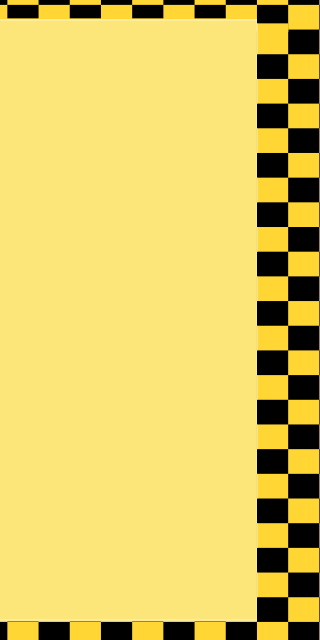
A Shadertoy shader for this background:

```glsl
// Pale yellow panel framed by a black and amber checkered border.

// Lengths are in canvas widths; the canvas is 1 wide and 2 high.
const vec3 AMBER = vec3(1.0, 0.84, 0.20);
const vec3 BLACK = vec3(0.0);
const vec3 CREAM = vec3(0.988, 0.902, 0.475);
const vec3 RIM = vec3(0.98, 0.96, 0.82);

const vec2 CELL = vec2(0.0975, 0.07713);
const vec2 CHECKER_ORIGIN = vec2(0.803, 0.0565);

// Boxes as (left, bottom, right, top); the left edge lies off the canvas.
const vec4 SILL_BOX = vec4(-1.0, 0.0575, 0.802, 1.9427);
const vec4 RIM_BOX = vec4(-1.0, 0.0605, 0.8045, 1.9397);
const vec4 PANEL_BOX = vec4(-1.0, 0.0638, 0.802, 1.9362);
const vec4 NOTCH_BOX = vec4(0.802, 1.9, 0.901, 1.927);

// Smooth coverage of an axis-aligned box.
float boxMask(vec2 p, vec4 box, float pixel) {
    vec2 inside = min(p - box.xy, box.zw - p);
    vec2 cover = clamp(inside / pixel + 0.5, 0.0, 1.0);
    return cover.x * cover.y;
}

// Square waves alternating between +1 and -1 in each cell, with soft edges.
vec2 squareWave(vec2 cell, vec2 pixelInCells) {
    vec2 edgeDistance = 0.5 - abs(mod(cell + 0.5, 2.0) - 1.0);
    return clamp(2.0 * edgeDistance / pixelInCells, -1.0, 1.0);
}

float checker(vec2 p, float pixel) {
    vec2 wave = squareWave((p - CHECKER_ORIGIN) / CELL, pixel / CELL);
    return 0.5 + 0.5 * wave.x * wave.y;
}

void mainImage(out vec4 fragColor, in vec2 fragCoord) {
    vec2 p = fragCoord / iResolution.xy * vec2(1.0, 2.0);
    float pixel = 1.0 / iResolution.x;

    // Checkered border, cleared behind the panel and in the upper notch
    float ink = checker(p, pixel);
    ink *= 1.0 - boxMask(p, SILL_BOX, pixel);
    ink *= 1.0 - boxMask(p, NOTCH_BOX, pixel);
    vec3 color = mix(AMBER, BLACK, ink);

    // Thin light rim, hidden by the black cells, then the panel
    color = mix(color, RIM, boxMask(p, RIM_BOX, pixel) * (1.0 - ink));
    color = mix(color, CREAM, boxMask(p, PANEL_BOX, pixel));

    fragColor = vec4(color, 1.0);
}
```
